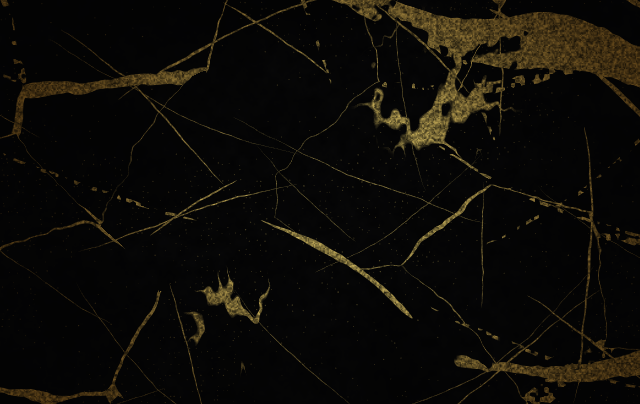
Give the GLSL for this texture, as a Shadertoy shader.

```glsl
const vec3 BLACK = vec3(0.010, 0.010, 0.011);
const vec3 HAZE = vec3(0.020, 0.020, 0.021);
const vec3 BRONZE = vec3(0.33, 0.235, 0.085);
const vec3 PALE_GOLD = vec3(0.52, 0.46, 0.24);
const float CRACK_SCALE = 2.7;
const float CRACK_WIDTH = 0.014;
const float HAIRLINE = 0.0006;
const int STREAKS = 34;
const float STREAK_WIDTH = 0.008;
const float DUST_SCALE = 75.0;
const vec2 FOCUS = vec2(0.85, 0.48);
const vec2 UPPER_LACE = vec2(1.12, 0.80);
const vec2 LOWER_LACE = vec2(0.60, 0.22);

float hash(vec2 p) {
    vec3 q = fract(p.xyx * 0.1031);
    q += dot(q, q.yzx + 33.33);
    return fract((q.x + q.y) * q.z);
}

vec2 hash2(vec2 p) { return vec2(hash(p), hash(p + 17.3)); }

float noise(vec2 p) {
    vec2 i = floor(p), f = fract(p);
    f = f * f * (3.0 - 2.0 * f);
    return mix(mix(hash(i), hash(i + vec2(1, 0)), f.x),
               mix(hash(i + vec2(0, 1)), hash(i + vec2(1, 1)), f.x), f.y);
}

float fbm(vec2 p) {
    return (noise(p) * 4.0 + noise(p * 2.1 + 5.7) * 2.0 + noise(p * 4.3 + 9.1)) / 7.0;
}

vec2 wobble(vec2 p, float scale) {
    return vec2(noise(p * scale), noise(p * scale + 41.7)) - 0.5;
}

// Pixel coverage of a line of half width w at distance d
float ink(float d, float w) {
    vec2 sides = clamp((vec2(w, -w) - d) * iResolution.y + 0.5, 0.0, 1.0);
    return sides.x - sides.y;
}

// Cell borders, each with its own width; some absent, some crumbled
float cracks(vec2 p, float swell, float crumbs) {
    vec2 q = p * CRACK_SCALE, home = floor(q), cell = home, site = home;
    float nearest = 9.0;
    for (int k = 0; k < 9; k++) {
        vec2 c = home + vec2(k % 3 - 1, k / 3 - 1);
        vec2 s = c + hash2(c);
        float d = distance(q, s);
        if (d < nearest) { nearest = d; cell = c; site = s; }
    }
    float cover = 0.0;
    for (int k = 0; k < 25; k++) {
        if (k == 12) continue;
        vec2 c = cell + vec2(k % 5 - 2, k / 5 - 2);
        vec2 s = c + hash2(c);
        float d = dot(0.5 * (site + s) - q, normalize(s - site)) / CRACK_SCALE;
        vec2 edge = hash2(cell + c + 3.0);
        float w = (HAIRLINE + CRACK_WIDTH * pow(edge.x, 4.0)) * swell;
        float line = edge.y > 0.78 ? ink(d, w + 0.006) * crumbs : ink(d, w);
        cover = max(cover, line * step(0.22, edge.y));
    }
    return cover;
}

// Long tapered streaks in three leading directions
float streaks(vec2 p, float swell, float crumbs) {
    float cover = 0.0;
    for (int i = 0; i < STREAKS; i++) {
        vec2 id = vec2(float(i) * 7.0 + 2.0, 11.0);
        vec2 place = hash2(id), shape = hash2(id + 61.0), kind = hash2(id + 131.0);
        float angle = kind.x < 0.45 ? -0.55 : kind.x < 0.72 ? -1.45 : 0.55;
        angle += (shape.x - 0.5) * 0.5;
        vec2 dir = vec2(cos(angle), sin(angle));
        float len = 0.2 + 0.55 * shape.y;
        vec2 q = p - place * vec2(iResolution.x / iResolution.y, 1.0);
        float along = dot(q, dir) + 0.5 * len;
        float bend = (kind.y - 0.5) * along * (along - len);
        float across = abs(dot(q, vec2(-dir.y, dir.x)) + bend);
        float t = clamp(along / len, 0.0, 1.0);
        float taper = 2.0 * sqrt(t * (1.0 - t));
        float w = (HAIRLINE + STREAK_WIDTH * pow(kind.y, 5.0)) * swell * taper;
        float line = shape.x > 0.8 ? ink(across, w + 0.004 * taper) * crumbs : ink(across, w);
        cover = max(cover, line);
    }
    return cover;
}

// Broad deposit from a to b, pitted at its start and solid at its end
float band(vec2 p, vec2 a, vec2 b, vec2 widths) {
    vec2 axis = b - a;
    float t = clamp(dot(p - a, axis) / dot(axis, axis), 0.0, 1.0);
    float w = mix(widths.x, widths.y, t) * (0.45 + 1.1 * noise(p * 7.0));
    float limit = 0.52 + 0.25 * t;
    float solid = 1.0 - smoothstep(limit, limit + 0.05, fbm(p * 17.0));
    return ink(distance(p, a + axis * t), w) * solid;
}

// Fine filigree around two busy spots
float lace(vec2 p, float swell) {
    float mask = smoothstep(0.24, 0.06, distance(p, UPPER_LACE))
               + smoothstep(0.15, 0.03, distance(p, LOWER_LACE));
    float d = abs(fbm(p * vec2(11.0, 6.0)) - 0.5) / 9.0;
    return ink(d, 0.0055 * mask * swell);
}

float dust(vec2 p) {
    vec2 q = p * DUST_SCALE, cell = floor(q);
    float d = distance(fract(q), 0.2 + 0.6 * hash2(cell)) / DUST_SCALE;
    float chance = 0.05 + 0.25 * smoothstep(0.55, 0.8, noise(p * 4.0));
    float r = mix(0.0005, 0.0016, hash(cell + 29.0));
    return ink(d, r) * step(hash(cell + 83.0), chance) * 0.45;
}

void mainImage(out vec4 fragColor, in vec2 fragCoord) {
    vec2 p = fragCoord / iResolution.y;
    vec2 fine = wobble(p, 16.0) * 0.016 + wobble(p, 55.0) * 0.006;
    vec2 bent = p + wobble(p, 3.0) * 0.09 + fine;
    vec2 straight = p + wobble(p, 4.0) * 0.025 + fine * 0.4;
    float swell = 0.3 + 1.4 * noise(p * 9.0);
    float crumbs = smoothstep(0.52, 0.64, noise(p * 85.0));

    // Gold coverage
    float gold = max(cracks(bent, swell, crumbs), streaks(straight, swell, crumbs));
    gold = max(gold, lace(bent, swell));
    gold = max(gold, band(bent, vec2(0.80, 1.03), vec2(1.62, 0.79), vec2(0.025, 0.062)));
    gold = max(gold, band(bent, vec2(1.14, 0.08), vec2(1.62, 0.12), vec2(0.008, 0.022)));
    gold = max(gold, dust(p));

    // Grainy metal, paler towards the focus
    float grain = 0.5 * noise(p * 170.0) + 0.5 * noise(p * 330.0 + 7.0);
    float glow = smoothstep(0.85, 0.15, distance(p, FOCUS));
    vec3 metal = mix(BRONZE, PALE_GOLD, glow) * (0.25 + 1.4 * grain);
    metal *= mix(0.75, 1.0, glow);

    vec3 stone = BLACK + HAZE * fbm(p * 5.0) * fbm(p * 40.0) * (0.5 + glow);
    fragColor = vec4(mix(stone, metal, gold), 1.0);
}
```
